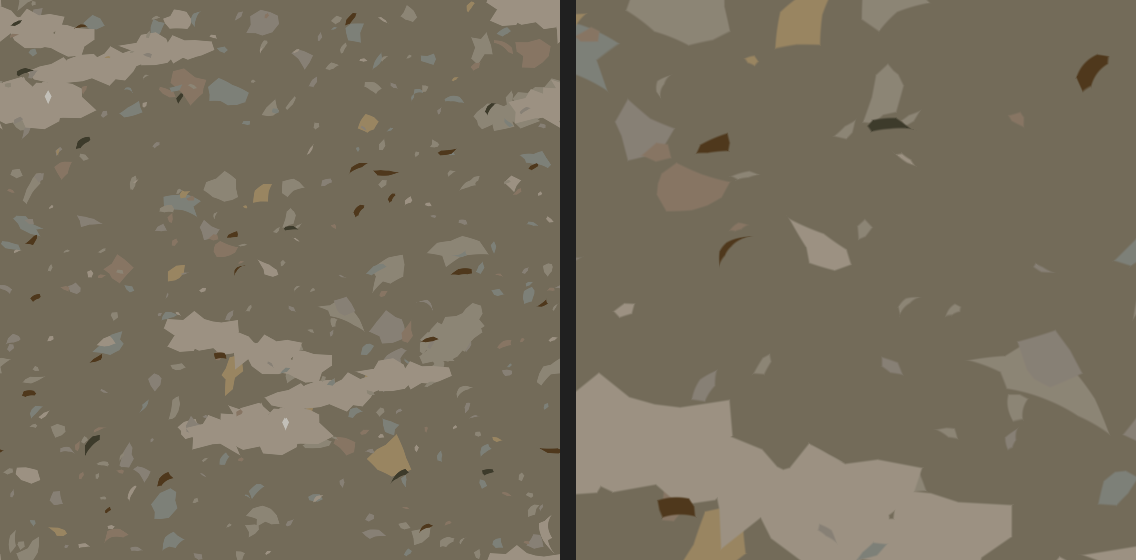
Left: the whole. Right: its middle third, enlarged.
This texture is drawn by a three.js fragment shader. Its source:

```glsl
varying vec2 vUv;

const float TAU = 6.2831853;
const vec3 EARTH = vec3(0.45, 0.42, 0.35);
const vec3 PALE = vec3(0.61, 0.57, 0.51);
const vec3 TAUPE = vec3(0.55, 0.52, 0.46);

float hash(vec2 p) {
  return fract(sin(dot(p, vec2(127.1, 311.7))) * 43758.5453);
}

vec2 wrap(vec2 p) {
  return fract(p + 0.5) - 0.5;
}

// Jagged polygon with n corners at random radii
vec2 corner(float k, float n, vec2 size, float seed) {
  k = mod(k + 0.5, n) - 0.5;
  float angle = TAU * k / n;
  float radius = mix(0.35, 1.0, hash(vec2(floor(k + 0.5), seed)));
  return size * radius * vec2(cos(angle), sin(angle));
}

float flake(vec2 p, vec2 size, float n, float seed) {
  vec2 q = p / size;
  float k = floor(fract(atan(q.y, q.x) / TAU) * n);
  vec2 a = corner(k, n, size, seed);
  vec2 edge = normalize(corner(k + 1.0, n, size, seed) - a);
  float inside = edge.x * (p.y - a.y) - edge.y * (p.x - a.x);
  return smoothstep(-0.0009, 0.0009, inside);
}

vec3 stoneColor(float h) {
  if (h < 0.36) return TAUPE;
  if (h < 0.54) return vec3(0.53, 0.50, 0.46);
  if (h < 0.70) return vec3(0.49, 0.50, 0.47);
  if (h < 0.80) return vec3(0.53, 0.46, 0.39);
  if (h < 0.95) return PALE;
  return vec3(0.60, 0.52, 0.38);
}

vec3 barkColor(float h) {
  return h < 0.6 ? vec3(0.31, 0.22, 0.11) : vec3(0.24, 0.23, 0.17);
}

// One bent, tilted flake in a random share of the cells
vec3 scatter(vec3 color, vec2 uv, float cells, float share, float size, float n, bool bark) {
  vec2 home = floor(uv * cells);
  for (int y = -1; y <= 1; y++) {
    for (int x = -1; x <= 1; x++) {
      vec2 cell = home + vec2(float(x), float(y));
      vec2 id = mod(cell, cells) + cells * 3.7;
      if (hash(id) > share) continue;
      vec2 jitter = vec2(hash(id + 11.3), hash(id + 23.9));
      vec2 p = uv - (cell + 0.1 + 0.8 * jitter) / cells;
      float angle = 0.45 + (hash(id + 37.1) - 0.5) * (bark ? 1.1 : 2.2);
      float c = cos(angle), s = sin(angle);
      p = vec2(c * p.x + s * p.y, c * p.y - s * p.x);
      float thin = bark ? 0.32 : mix(0.28, 0.8, hash(id + 41.7));
      vec2 extent = size * mix(0.6, 1.25, hash(id + 53.3)) * vec2(1.0, thin);
      p.y += mix(-0.3, 0.9, hash(id + 61.9)) * p.x * p.x / extent.x * (1.0 - thin);
      float h = hash(id + 71.3);
      vec3 tint = bark ? barkColor(h) : stoneColor(h);
      color = mix(color, tint, flake(p, extent, n, hash(id + 83.1) * 50.0));
    }
  }
  return color;
}

// Ragged strip of overlapping flakes from a to b
float limb(vec2 p, vec2 a, vec2 b, vec2 size, float seed) {
  float cover = 0.0;
  for (int i = 0; i < 5; i++) {
    float t = float(i);
    vec2 center = mix(a, b, t / 4.0);
    center.y += 0.02 * (hash(vec2(t, seed)) - 0.5);
    cover = max(cover, flake(wrap(p - center), size, 13.0, seed + t));
  }
  return cover;
}

// Large pale patch with two arms and a bright chip
vec3 patchOver(vec3 color, vec2 p) {
  float cover = limb(p, vec2(-0.11, -0.005), vec2(0.03, 0.005), vec2(0.075, 0.052), 3.0);
  cover = max(cover, limb(p, vec2(0.03, 0.05), vec2(0.25, 0.09), vec2(0.065, 0.036), 14.0));
  cover = max(cover, limb(p, vec2(-0.16, 0.16), vec2(0.04, 0.11), vec2(0.062, 0.042), 25.0));
  color = mix(color, PALE, cover);
  float chip = flake(wrap(p - vec2(0.01, 0.006)), vec2(0.008, 0.016), 4.0, 8.0);
  return mix(color, vec3(0.76, 0.75, 0.72), chip);
}

void main() {
  vec3 color = EARTH;

  // Broad and medium flakes
  color = scatter(color, vUv, 8.0, 0.56, 0.050, 10.0, false);
  color = scatter(color, vUv, 14.0, 0.48, 0.025, 7.0, false);

  // Clumps and pale patches
  float clump = limb(vUv, vec2(0.78, 0.38), vec2(0.84, 0.42), vec2(0.045, 0.040), 36.0);
  clump = max(clump, limb(vUv, vec2(0.87, 0.78), vec2(0.98, 0.83), vec2(0.045, 0.034), 47.0));
  color = mix(color, TAUPE, clump);
  color = patchOver(color, vUv - vec2(0.50, 0.24));
  color = patchOver(color, vUv - vec2(0.076, 0.822));

  // Small chips and dark slivers
  color = scatter(color, vUv, 24.0, 0.34, 0.012, 5.0, false);
  color = scatter(color, vUv, 9.0, 0.36, 0.023, 6.0, true);

  gl_FragColor = vec4(color, 1.0);
}
```
